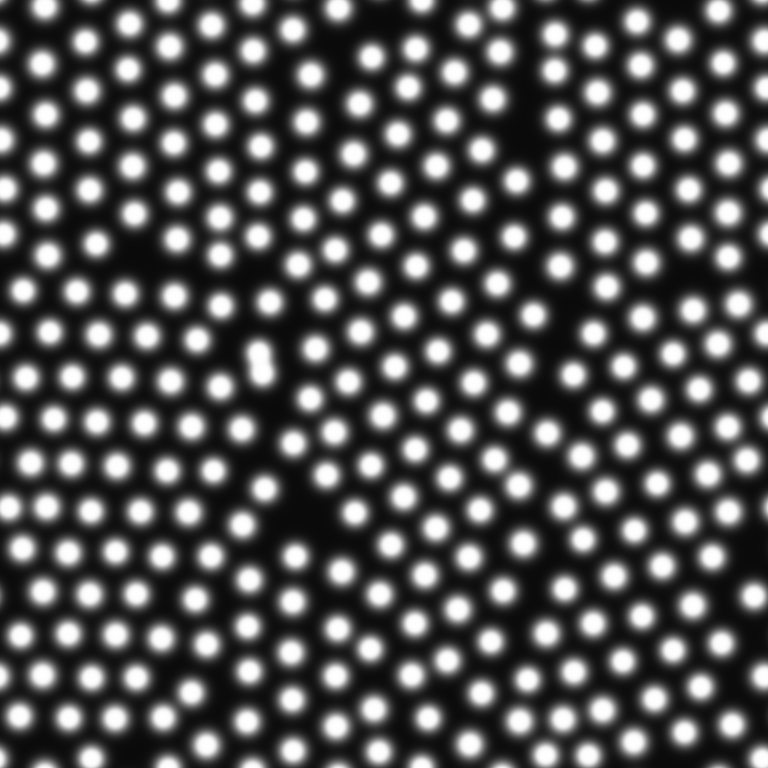
A WebGL 1 fragment shader for this pattern:

```glsl
precision highp float;

uniform vec2 u_resolution;

const float TAU = 6.2831853;
const int GRAINS = 4;

const float SPACING = 0.0637;      // distance between neighbouring dots
const float OVERLAP = 0.010;       // how far grains reach into each other
const float MERGE_REACH = 0.62;    // closer pairs fuse, in spacings
const float PUSH_REACH = 0.92;     // closer pairs move apart, in spacings
const float BEND = 0.008;          // slow drift of the rows
const float RIPPLE = 0.0025;       // finer drift
const float JITTER = 0.005;        // random offset range of each dot
const float DOT_WIDTH = 0.0157;    // Gaussian width
const float WIDTH_SPREAD = 0.06;   // relative variation of the width
const float DOT_GAIN = 1.55;       // above 1 flattens the dot tops
const float CLIP_SHARPNESS = 9.0;
const float BACKGROUND = 0.04;

float hash(vec2 cell) {
  return fract(sin(dot(cell, vec2(12.9898, 78.233))) * 43758.5453);
}

// Two whole-number wave vectors per grain: hexagonal lattices that close on the tile
vec4 waves(int grain) {
  if (grain == 0) return vec4(16.0, -9.0, 16.0, 9.0);   // rows at 0 degrees
  if (grain == 1) return vec4(17.0, -7.0, 14.0, 11.0);  // 8 degrees
  if (grain == 2) return vec4(18.0, -4.0, 12.0, 13.0);  // 17 degrees
  return vec4(18.0, 0.0, 9.0, 16.0);                    // 30 degrees
}

float dotCount(vec4 w) {
  return w.x * w.w - w.y * w.z;
}

vec2 toLattice(vec4 w, vec2 p) {
  return vec2(dot(w.xy, p), dot(w.zw, p));
}

// Inverse of toLattice, scaled by dotCount so that it stays whole
vec2 fromLattice(vec4 w, vec2 id) {
  return vec2(w.w * id.x - w.y * id.y, w.x * id.y - w.z * id.x);
}

float wrapDistance(vec2 p, float x, float y) {
  return length(fract(p - vec2(x, y) + 0.5) - 0.5);
}

// Distance to the closest seed of each grain
vec4 seedDistances(vec2 p) {
  return vec4(
    min(wrapDistance(p, 0.15, 0.48), wrapDistance(p, 0.14, 0.20)),
    min(wrapDistance(p, 0.88, 0.48), wrapDistance(p, 0.82, 0.20)),
    min(wrapDistance(p, 0.53, 0.50),
        min(wrapDistance(p, 0.53, 0.80), wrapDistance(p, 0.58, 0.24))),
    min(wrapDistance(p, 0.25, 0.83),
        min(wrapDistance(p, 0.82, 0.78), wrapDistance(p, 0.40, 0.14))));
}

bool owns(int grain, vec2 p) {
  vec4 d = seedDistances(p);
  float own = grain == 0 ? d.x : grain == 1 ? d.y : grain == 2 ? d.z : d.w;
  return own < min(min(d.x, d.y), min(d.z, d.w)) + OVERLAP;
}

vec2 drift(vec2 p) {
  vec2 bend = BEND * vec2(sin(TAU * (p.y - 0.4)), cos(TAU * p.x));
  vec2 ripple = RIPPLE * vec2(sin(TAU * (2.0 * p.x + p.y)),
                              sin(TAU * (p.x - 2.0 * p.y) + 1.3));
  return bend + ripple;
}

// Shift away from dots of other grains; z is 0 if the dot yields to one of them
vec3 settle(int grain, vec2 home) {
  vec3 result = vec3(0.0, 0.0, 1.0);
  for (int other = 0; other < GRAINS; other++) {
    if (other == grain) continue;
    vec4 w = waves(other);
    vec2 corner = floor(toLattice(w, home));
    for (int k = 0; k < 4; k++) {
      vec2 id = corner + vec2(mod(float(k), 2.0), floor(float(k) / 2.0));
      vec2 rival = fromLattice(w, id) / dotCount(w);
      vec2 gap = rival - home;
      float dist = length(gap) / SPACING;
      if (dist > PUSH_REACH || !owns(other, rival)) continue;
      if (dist > MERGE_REACH) result.xy -= 0.5 * gap * (1.0 / dist - 1.0);
      else if (other < grain) result.z = 0.0;
      else result.xy += 0.5 * gap;
    }
  }
  return result;
}

float dotGlow(int grain, vec4 w, vec2 p, vec2 id) {
  float count = dotCount(w);
  vec2 site = fromLattice(w, id);
  vec2 key = floor(mod(site + 0.5, count));  // same key on every tile
  if (!owns(grain, key / count)) return 0.0;
  vec2 home = site / count;
  vec3 place = settle(grain, home);
  vec2 offset = JITTER * (vec2(hash(key), hash(key + 17.3)) - 0.5);
  float width = DOT_WIDTH * (1.0 + WIDTH_SPREAD * (hash(key + 41.7) - 0.5));
  vec2 d = (p - home - place.xy - drift(home) - offset) / width;
  return place.z * DOT_GAIN * exp(-dot(d, d));
}

void main() {
  vec2 p = gl_FragCoord.xy / u_resolution;
  float glow = 0.0;
  for (int grain = 0; grain < GRAINS; grain++) {
    vec4 w = waves(grain);
    vec2 nearest = floor(toLattice(w, p - drift(p)) + 0.5);
    for (int k = 0; k < 9; k++) {
      vec2 step2 = vec2(mod(float(k), 3.0), floor(float(k) / 3.0)) - 1.0;
      glow += dotGlow(grain, w, p, nearest + step2);
    }
  }
  // Limit the glow to 1 with a rounded shoulder
  glow /= pow(1.0 + pow(glow, CLIP_SHARPNESS), 1.0 / CLIP_SHARPNESS);
  gl_FragColor = vec4(vec3(mix(BACKGROUND, 1.0, glow)), 1.0);
}
```
